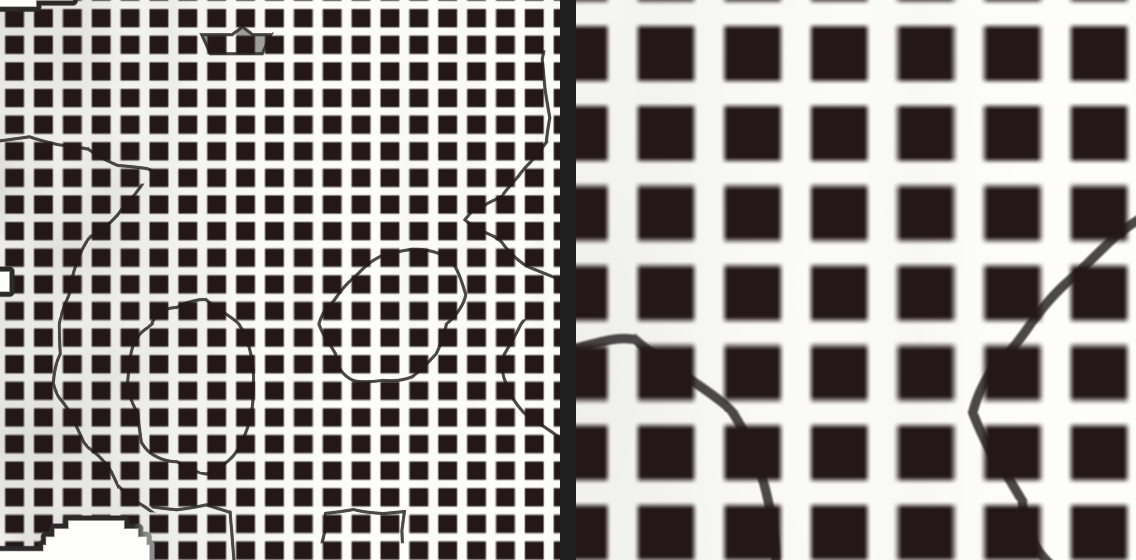
Left: the whole. Right: its middle third, enlarged.
This pattern is drawn by a WebGL 2 fragment shader. Its source:

```glsl
#version 300 es
precision highp float;
// Grid of soft dark squares on white, worn by grey haze, thin wandering contours and stepped bare patches.

#define PITCH vec2(0.05156, 0.04753)     // 19.4 columns, 21 rows
#define FIRST_CENTRE vec2(0.0260, 0.0169)
#define HALF_SIZE vec2(0.0168, 0.0163)
#define EDGE_BLUR 0.0030
#define LINE_HALF 0.0017
#define LINE_BLUR 0.0022
#define WANDER 0.030
#define RIM 0.009
#define HAZE 0.12
#define INK vec3(0.14, 0.09, 0.09)
#define PAPER vec3(0.995, 0.995, 0.99)
#define LINE_COLOUR vec3(0.17, 0.16, 0.16)

uniform vec2 u_resolution;
out vec4 fragColor;

float hash(vec2 p) {
    p = fract(p * vec2(0.1031, 0.1137));
    p += dot(p, p.yx + 33.3);
    return fract((p.x + p.y) * p.x * 17.0);
}

// Bilinear value noise; its creases give the contours their corners.
float noise(vec2 p) {
    vec2 i = floor(p), f = fract(p);
    return mix(mix(hash(i), hash(i + vec2(1, 0)), f.x),
               mix(hash(i + vec2(0, 1)), hash(i + vec2(1, 1)), f.x), f.y);
}

float box(vec2 p, vec2 halfSize) {
    vec2 d = abs(p) - halfSize;
    return length(max(d, 0.0)) + min(max(d.x, d.y), 0.0);
}

float within(float lo, float hi, float v) {
    return smoothstep(lo - 0.002, lo + 0.002, v) * (1.0 - smoothstep(hi - 0.002, hi + 0.002, v));
}

// Constant-width line along the zero set of a field.
float stroke(float field) {
    float slope = length(vec2(dFdx(field), dFdy(field)) * u_resolution);
    float d = abs(field) / max(slope, 0.0001);
    return 1.0 - smoothstep(LINE_HALF, LINE_HALF + LINE_BLUR, d);
}

// Coverage of the squares; blur differs a little from column to column and row to row.
float squares(vec2 p) {
    vec2 cell = floor((p - FIRST_CENTRE) / PITCH + 0.5);
    vec2 local = abs(p - FIRST_CENTRE - cell * PITCH);
    vec2 blur = EDGE_BLUR * (0.75 + 0.5 * vec2(hash(vec2(cell.x, 3.0)), hash(vec2(7.0, cell.y))));
    vec2 cover = 1.0 - smoothstep(HALF_SIZE - blur, HALF_SIZE + blur, local);
    return cover.x * cover.y;
}

float contours(vec2 p) {
    vec2 q = p + WANDER * (vec2(noise(p * 19.0), noise(p * 19.0 + 40.0)) - 0.5);

    // Two closed loops: an upright rounded oval and a tilted one.
    vec2 a = abs(q - vec2(0.345, 0.310)) / vec2(0.108, 0.150);
    float ink = stroke(pow(a.x, 2.5) + pow(a.y, 2.5) - 1.0);
    vec2 b = mat2(0.707, 0.707, -0.707, 0.707) * (q - vec2(0.702, 0.433));
    ink = max(ink, stroke(length(b / vec2(0.100, 0.138)) - 1.0));

    // Left: a bowed edge, its upper branch and its lower tail.
    float bow = q.y - 0.38;
    ink = max(ink, stroke(q.x - 0.095 - 2.0 * bow * bow) * within(0.085, 0.672, p.y));
    ink = max(ink, stroke(q.y - 0.757 + 0.23 * q.x) * within(-0.1, 0.275, p.x));
    ink = max(ink, stroke(box(q - vec2(0.27, 0.0), vec2(0.15, 0.088))) * within(0.27, 0.5, p.x));

    // Right: an angular bay with a lower bow.
    float rise = q.y - 0.60;
    float bay = min(0.835 + max(rise, -1.6 * rise), 0.975 + 0.2 * max(-rise, 0.0));
    ink = max(ink, stroke(q.x - bay) * within(0.50, 0.91, p.y));
    float lower = q.y - 0.34;
    ink = max(ink, stroke(q.x - 0.90 - 6.0 * lower * lower) * within(0.17, 0.43, p.y));

    // Bottom: an open arch.
    ink = max(ink, stroke(box(q - vec2(0.652, 0.0), vec2(0.073, 0.088))) * within(0.03, 0.2, p.y));
    return ink;
}

// Small peaked trapezoid near the top.
float hull(vec2 p) {
    vec2 h = p - vec2(0.422, 0.921);
    float top = 0.017 + max(0.0, 0.014 - 0.75 * abs(h.x - 0.011));
    return max(max(h.y - top, -0.017 - h.y), abs(h.x) - 0.054 - 0.45 * h.y);
}

// Bare patches at the left border: a stepped dome and four ledges.
float barePatches(vec2 p) {
    float d = box(p - vec2(0.0, 0.497), vec2(0.017, 0.018));
    d = min(d, box(p, vec2(0.085, 0.016)));
    d = min(d, box(p - vec2(0.0, 1.0), vec2(0.065, 0.012)));
    d = min(d, box(p - vec2(0.0, 1.0), vec2(0.130, 0.001)));
    for (int i = 0; i < 4; i++) {
        float k = float(i);
        d = min(d, box(p - vec2(0.172, 0.0), vec2(0.095 - 0.005 * k * k, 0.027 + 0.0145 * k)));
    }
    return d;
}

void main() {
    vec2 p = gl_FragCoord.xy / u_resolution;
    float aa = 1.0 / min(u_resolution.x, u_resolution.y);

    // Paper haze: heavier at the left, with faint upright bands.
    float left = 1.0 - smoothstep(0.08, 0.55, p.x);
    float band = noise(vec2(p.x * 26.0, p.y * 2.0));
    float haze = HAZE * (left * (0.35 + 0.65 * noise(p * 9.0)) + 0.3 * band * band);
    vec3 colour = PAPER - haze;

    float boat = hull(p);
    float boatFill = 1.0 - smoothstep(-aa, aa, boat);
    colour = mix(colour, vec3(0.62), boatFill * (1.0 - within(0.405, 0.422, p.x)));
    colour = mix(colour, LINE_COLOUR, 0.85 * max(contours(p), stroke(boat)));
    colour = mix(colour, INK, squares(p));

    // Patches cover the grid, each with a dark rim that pales to the right.
    float patchDist = barePatches(p);
    vec3 rim = mix(LINE_COLOUR, vec3(0.55), smoothstep(0.235, 0.265, p.x));
    colour = mix(colour, rim, 1.0 - smoothstep(RIM - aa, RIM + aa, patchDist));
    colour = mix(colour, PAPER, 1.0 - smoothstep(-aa, aa, patchDist));
    fragColor = vec4(colour, 1.0);
}
```
